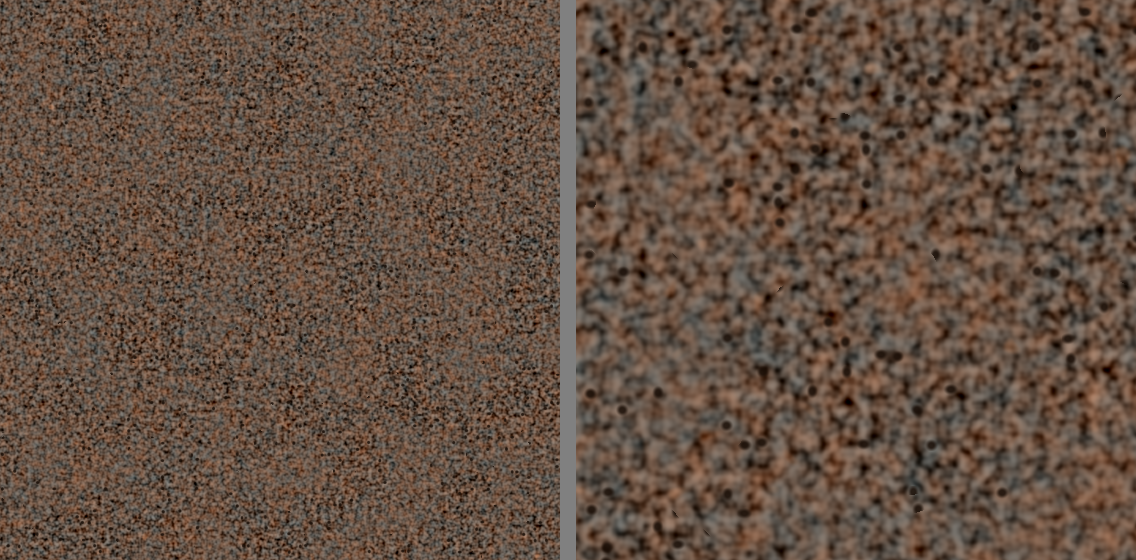
Left: the whole. Right: its middle third, enlarged.
Give the GLSL for this texture, as a Shadertoy shader.

```glsl
// Draws coarse brown granular soil with dark pits and rusty and grey grains.

const vec3 SOIL = vec3(0.402, 0.324, 0.271);
const vec3 PIT = vec3(0.10, 0.055, 0.025);
const vec3 LIGHT_TINT = vec3(1.03, 1.0, 0.97);
const vec3 RUST_SHIFT = vec3(0.12, -0.01, -0.075);

// Two random values in 0..1 for a grid cell and a layer seed
vec2 hash2(vec2 cell, float seed) {
    vec3 q = fract(vec3(cell.xyx + seed * 17.3) * vec3(0.1031, 0.1030, 0.0973));
    q += dot(q, q.yzx + 33.33);
    return fract((q.xx + q.yz) * q.zy);
}

// Slope contribution of one lattice corner
float cornerSlope(vec2 cell, vec2 offset, float seed) {
    float angle = 6.2832 * hash2(cell, seed).x;
    return dot(vec2(cos(angle), sin(angle)), offset);
}

// Gradient noise, roughly -0.7..0.7
float gradientNoise(vec2 p, float seed) {
    vec2 cell = floor(p);
    vec2 f = p - cell;
    vec2 u = f * f * f * (f * (f * 6.0 - 15.0) + 10.0);
    vec2 e = vec2(1.0, 0.0);
    float low = mix(cornerSlope(cell, f, seed),
                    cornerSlope(cell + e.xy, f - e.xy, seed), u.x);
    float high = mix(cornerSlope(cell + e.yx, f - e.yx, seed),
                     cornerSlope(cell + e.xx, f - e.xx, seed), u.x);
    return mix(low, high, u.y);
}

// Soft dark dots, one per chosen cell, 0..1
float pitMask(vec2 p, float chance, float seed) {
    vec2 cell = floor(p);
    vec2 jitter = (hash2(cell, seed) - 0.5) * 0.3;
    vec2 traits = hash2(cell, seed + 1.0);
    vec2 d = p - cell - 0.5 - jitter;
    d *= mix(vec2(0.85, 1.2), vec2(1.2, 0.85), traits.y);
    float dot_ = 1.0 - smoothstep(0.12, 0.42, length(d));
    return dot_ * step(traits.x, chance);
}

void mainImage(out vec4 fragColor, in vec2 fragCoord) {
    vec2 p = fragCoord / iResolution.y;

    // Broad patches steer the brightness, contrast and pit density
    float patches = gradientNoise(p * 9.0, 1.0) + 0.6 * gradientNoise(p * 24.0, 2.0);

    // Grain relief, with hollows deeper than the crests are high
    float grain = gradientNoise(p * 122.0, 3.0)
                + 0.75 * gradientNoise(p * 205.0, 4.0)
                + 0.35 * gradientNoise(p * 55.0, 5.0);
    float relief = grain - 0.35 * grain * grain;
    float contrast = 0.27 * (1.0 - 0.5 * patches);
    float light = relief * contrast + 0.035 * patches;

    // Hue drifts between rust and grey, from clumps down to single grains
    float rust = 0.6 * gradientNoise(p * 38.0, 6.0)
               + 0.8 * gradientNoise(p * 85.0, 7.0)
               + 0.3 * gradientNoise(p * 10.0, 8.0);

    vec3 color = SOIL + light * LIGHT_TINT + rust * RUST_SHIFT;

    // Sparse bright rusty crumbs
    float crumbs = smoothstep(0.38, 0.6, gradientNoise(p * 60.0, 9.0));
    color += crumbs * vec3(0.10, 0.045, 0.01);

    // Clustered dark pits
    float chance = clamp(0.06 - 0.16 * patches, 0.01, 0.2);
    float pits = pitMask(p * 98.0, chance, 10.0);
    color = mix(color, PIT, 0.85 * pits);

    fragColor = vec4(clamp(color, 0.0, 1.0), 1.0);
}
```
